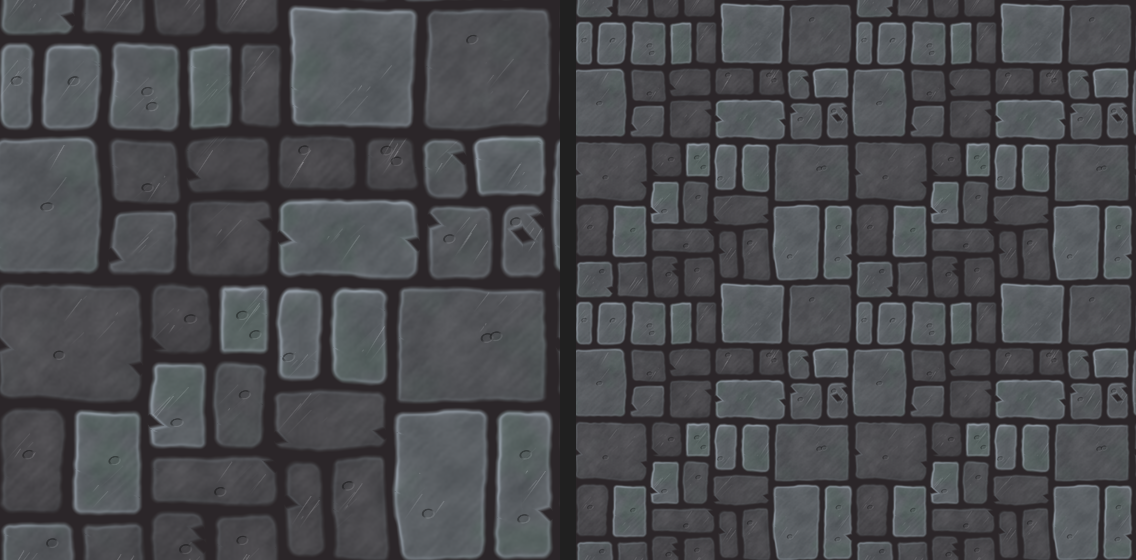
Left: one tile. Right: repeated 2 by 2.
Write a WebGL 2 fragment shader that draws this texture.

```glsl
#version 300 es
precision highp float;
// Seamless wall of worn, hand-painted slate blocks with dark joints and pale rims.

uniform vec2 u_resolution;
out vec4 outColor;

const float GRID = 4.0;          // base blocks per side, must be even
const float JITTER = 0.29;       // shift of block corners, in grid units
const float SPLIT_CHANCE = 0.78;
const float MIN_SPLIT = 0.165;   // shortest side that may be cut
const float INSET = 0.0088;      // half width of a joint
const float CORNER = 0.017;
const float WOBBLE = 0.0065;
const float BEND = 0.012;
const vec2 LIGHT = vec2(-0.6, 0.8);
const vec3 JOINT = vec3(0.170, 0.150, 0.160);
const vec3 DULL = vec3(0.298, 0.292, 0.306);
const vec3 SLATE = vec3(0.345, 0.362, 0.378);
const vec3 MOSS = vec3(0.325, 0.372, 0.362);
const vec3 RIM = vec3(0.590, 0.625, 0.665);

float hash(vec2 p) {
    return fract(sin(dot(p, vec2(127.1, 311.7))) * 43758.5453);
}

vec2 hash2(vec2 p) {
    return vec2(hash(p), hash(p + 19.7));
}

float noise(vec2 p, float period) {
    vec2 i = floor(p), f = fract(p);
    f = f * f * (3.0 - 2.0 * f);
    vec2 a = mod(i, period), b = mod(i + 1.0, period);
    return mix(mix(hash(a), hash(vec2(b.x, a.y)), f.x),
               mix(hash(vec2(a.x, b.y)), hash(b), f.x), f.y);
}

float fbm(vec2 p) {
    return 0.55 * noise(p, 256.0) + 0.3 * noise(p * 2.1 + 7.3, 256.0)
         + 0.15 * noise(p * 4.3 + 3.1, 256.0);
}

vec2 corner(vec2 v) {
    return v + JITTER * (2.0 * hash2(mod(v, GRID) + 2.3) - 1.0);
}

// Interlocking blocks: alternate cells take their sides from different corners.
vec4 blockRect(vec2 c) {
    vec2 a = corner(c), b = corner(c + vec2(1, 0));
    vec2 d = corner(c + vec2(0, 1)), e = corner(c + 1.0);
    return mod(c.x + c.y, 2.0) < 0.5 ? vec4(a.x, b.y, e.x, d.y) : vec4(d.x, a.y, b.x, e.y);
}

// Finds the stone around p as (low, high) and gives its seed.
vec4 findStone(vec2 p, out float seed) {
    vec4 rect = vec4(0.0);
    seed = 0.0;
    for (int k = 0; k < 9; k++) {
        vec2 c = floor(p * GRID) + vec2(k % 3 - 1, k / 3 - 1);
        vec4 r = blockRect(c) / GRID;
        if (all(greaterThanEqual(p, r.xy)) && all(lessThan(p, r.zw))) {
            rect = r;
            seed = dot(mod(c, GRID), vec2(1.0, GRID));
        }
    }
    for (int k = 0; k < 2; k++) {
        vec2 size = rect.zw - rect.xy, r = hash2(vec2(seed, 5.1));
        int axis = size.x * mix(0.7, 1.4, r.y) > size.y ? 0 : 1;
        if (size[axis] < MIN_SPLIT || r.x > SPLIT_CHANCE || size.x * size.y < 0.028) break;
        float cut = rect[axis] + size[axis] * mix(0.38, 0.62, hash(vec2(seed, 8.4)));
        bool above = p[axis] >= cut;
        rect[above ? axis : axis + 2] = cut;
        seed = 2.0 * seed + 17.0 + float(above);
    }
    return rect;
}

void main() {
    vec2 uv = gl_FragCoord.xy / u_resolution;
    uv += BEND * (vec2(noise(uv * 8.0, 8.0), noise(uv * 8.0 + 3.5, 8.0)) - 0.5);
    float seed;
    vec4 rect = findStone(uv, seed);
    vec2 p = uv - 0.5 * (rect.xy + rect.zw);
    vec2 halfSize = 0.5 * (rect.zw - rect.xy) - INSET - 0.002 * hash(vec2(seed, 1.7));
    vec2 grain = p + 1.0 + fract(seed * 0.37) * 3.0;

    // Outline: rounded box with wavering sides and a few chips
    vec2 w = p + WOBBLE * (vec2(noise(grain * 16.0, 256.0), noise(grain * 16.0 + 41.0, 256.0)) - 0.5);
    vec2 q = abs(w) - halfSize;
    float radius = CORNER * mix(0.5, 1.3, hash(vec2(seed, 2.9)));
    float d = length(max(q + radius, 0.0)) + min(max(q.x, q.y) + radius, 0.0) - radius;
    d += 0.0026 * (noise(grain * 65.0, 256.0) - 0.5);
    for (int k = 0; k < 2; k++) {
        vec2 r = hash2(vec2(seed, 31.0 + float(k)));
        vec2 chip = w - halfSize * vec2(sign(r.x - 0.5), 1.5 * r.y - 0.75);
        float reach = 0.013 * step(0.68, hash(vec2(seed, 36.0 + float(k))));
        d = max(d, reach - abs(chip.x) * 0.7 - abs(chip.y + 0.4 * chip.x));
    }
    float depth = max(-d, 0.0);

    // Body: mottled slate with slanted brush strokes
    float raised = smoothstep(0.2, 0.6, hash(vec2(seed, 3.3)));
    vec3 color = mix(DULL, SLATE, raised);
    color = mix(color, MOSS, 0.8 * smoothstep(0.45, 0.75, fbm(grain * 13.0 + 9.0)) * raised);
    vec2 stroke = vec2(grain.x + grain.y, grain.y - grain.x);
    color += 0.075 * (fbm(grain * 22.0) - 0.5) + 0.03 * (noise(stroke * vec2(28, 95), 512.0) - 0.5);
    color += 0.012 * (noise(grain * 210.0, 1024.0) - 0.5);

    // Worn edges: broad haze and a narrow rim, strongest towards the light
    vec2 normal = normalize(sign(w) * exp(max(q, -0.3) / 0.015) + 1e-9);
    float facing = mix(0.35, 1.0, smoothstep(-0.7, 0.8, dot(normal, LIGHT)));
    float wear = facing * mix(0.22, 1.0, raised) * mix(0.5, 1.15, noise(grain * 24.0 + 5.0, 256.0));
    color = mix(color, RIM, 0.34 * wear * exp(-depth / 0.016));
    color = mix(color, RIM, 0.72 * wear * exp(-pow((depth - 0.0045) / 0.0032, 2.0)));
    color *= 1.0 - 0.22 * (1.0 - raised) * exp(-depth / 0.014);

    // Scratches: a loose group of thin slanted lines
    vec2 group = halfSize * (hash2(vec2(seed, 12.0)) - 0.5);
    for (int k = 0; k < 5; k++) {
        vec2 r = hash2(vec2(seed, 50.0 + float(k)));
        float angle = 0.85 + 0.3 * (r.x - 0.5), span = 0.035 * r.y;
        vec2 along = vec2(cos(angle), sin(angle));
        vec2 s = p - group - halfSize * 0.8 * (hash2(vec2(seed, 60.0 + float(k))) - 0.5);
        float t = dot(s, along), gap = length(s - along * clamp(t, -span, span));
        color += 0.11 * r.x * smoothstep(0.0019, 0.0003, gap) * smoothstep(-span, span, t + 0.4 * span);
    }

    // Pits: small tilted hollows, dark above and lit below
    for (int k = 0; k < 2; k++) {
        vec2 s = p - halfSize * 1.2 * (hash2(vec2(seed, 70.0 + float(k))) - 0.5);
        float shown = step(0.55, hash(vec2(seed, 80.0 + float(k))));
        float ring = length(vec2(s.x + 0.4 * s.y, 1.4 * (s.y - 0.3 * s.x))) - 0.0105;
        float line = shown * smoothstep(0.0030, 0.0006, abs(ring));
        float side = dot(normalize(s + 1e-6), LIGHT);
        color *= 1.0 - 0.36 * line * smoothstep(-0.5, 0.5, side) - 0.06 * shown * smoothstep(0.001, -0.002, ring);
        color += 0.07 * line * smoothstep(0.1, -0.7, side);
    }

    outColor = vec4(mix(JOINT, color, smoothstep(0.0045, -0.0045, d)), 1.0);
}
```
